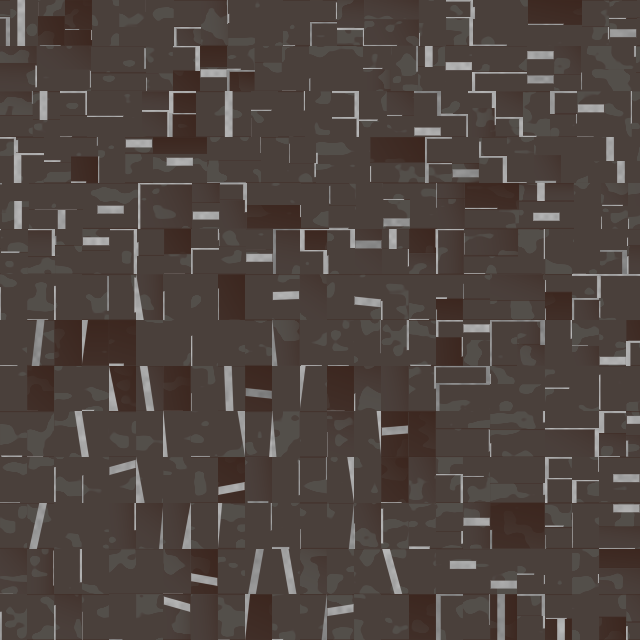
This pattern is drawn by a Shadertoy shader. Its source:

```glsl
// Draws a wall of dark brown tiles with pale slivers in the gaps and dull grey stains.

const vec3 TILE_BROWN = vec3(0.292, 0.250, 0.233);
const vec3 DEEP_BROWN = vec3(0.235, 0.150, 0.120);
const vec3 STAIN_GREY = vec3(0.328, 0.312, 0.294);
const vec3 PALE_GREY = vec3(0.68, 0.68, 0.68);
const vec2 GRID = vec2(23.5, 14.0);

struct Tile {
    vec2 pos;    // position from the lower left corner of the tile
    vec2 size;
    vec2 id;
    bool loose;  // belongs to the irregular top and right areas
};

float hash(vec2 p, float seed) {
    return fract(sin(dot(p, vec2(127.1, 311.7)) + seed * 74.7) * 43758.5);
}

float noise(vec2 p) {
    vec2 i = floor(p), f = fract(p);
    f = f * f * (3.0 - 2.0 * f);
    vec2 e = vec2(0.0, 1.0);
    return mix(mix(hash(i, 0.0), hash(i + e.yx, 0.0), f.x),
               mix(hash(i + e.xy, 0.0), hash(i + e.yy, 0.0), f.x), f.y);
}

float cover(float dist, float aa) {
    return smoothstep(aa, -aa, dist);
}

// Regular grid, with merged and split cells in the loose areas
Tile findTile(vec2 uv, vec2 grid) {
    vec2 size = 1.0 / grid;
    float row = floor(uv.y * grid.y);
    bool upper = row > 7.5;
    uv.x += upper ? size.x * hash(vec2(row, 3.0), 1.0) : 0.0;
    vec2 id = vec2(floor(uv.x * grid.x), row);
    bool loose = upper || id.x > 15.5;
    if (loose) {
        float pairStart = 2.0 * floor(id.x / 2.0);
        if (hash(vec2(pairStart, row), 2.0) < 0.45) {
            id.x = pairStart;
        }
    }
    vec2 pos = uv - id / grid;
    if (loose) {
        float pairStart = 2.0 * floor(id.x / 2.0);
        if (hash(vec2(pairStart, row), 2.0) < 0.45) size.x *= 2.0;
        if (hash(id, 3.0) < 0.7) {
            float cut = size.y * mix(0.35, 0.65, hash(id, 4.0));
            bool above = pos.y > cut;
            pos.y -= above ? cut : 0.0;
            size.y = above ? size.y - cut : cut;
            id += above ? vec2(0.37, 0.53) : vec2(0.0);
        }
    }
    return Tile(pos, size, id, loose);
}

// Signed distances of the pale shapes
float slantedBar(vec2 p, vec2 centre, float slope, vec2 halfSize) {
    vec2 d = p - centre;
    return max(abs(d.y - slope * d.x) - halfSize.y, abs(d.x) - halfSize.x);
}

float wedge(vec2 p, vec2 size, float width, bool flip) {
    float along = p.y / size.y;
    return p.x - width * (flip ? along : 1.0 - along);
}

float edgeLine(vec2 p, float span, float width, float start) {
    return max(p.x - width, abs(p.y - span * start) - span * 0.38);
}

float sliver(Tile t) {
    float kind = hash(t.id, 5.0), a = hash(t.id, 6.0), b = hash(t.id, 7.0);
    vec2 p = t.pos;
    p.x = a < 0.5 ? p.x : t.size.x - p.x;
    vec2 centre = t.size * vec2(0.5, mix(0.2, 0.8, b));
    float slope = t.loose ? 0.0 : (b - 0.5) * 0.6;
    if (kind < 0.08) return slantedBar(p, centre, slope, vec2(0.0205, 0.0062));
    if (kind < 0.12) return slantedBar(p.yx, t.size.yx * vec2(0.5, 0.4), slope, vec2(0.04, 0.006));
    if (kind < 0.26) {
        if (!t.loose) return wedge(p, t.size, mix(0.005, 0.015, b), a > 0.25 && a < 0.75);
        return min(p.x - mix(0.002, 0.008, b), t.size.y - p.y - 0.0025);
    }
    if (kind < 0.50) return edgeLine(p, t.size.y, mix(0.0008, 0.003, b), a);
    if (kind < 0.66) return edgeLine(p.yx, t.size.x, mix(0.0008, 0.0035, b * b), a);
    return 1.0;
}

void mainImage(out vec4 fragColor, in vec2 fragCoord) {
    vec2 uv = fragCoord / iResolution.xy;
    float aa = 0.7 / iResolution.y;
    Tile t = findTile(uv, GRID);
    vec2 rim = min(t.pos, t.size - t.pos);
    float inside = cover(-min(rim.x, rim.y), aa);

    // Deep recesses fade across the tile
    float depth = hash(t.id, 8.0);
    float fade = mix(t.pos.x / t.size.x, t.pos.y / t.size.y, hash(t.id, 9.0));
    float recess = depth < 0.08 ? 0.65 + 0.35 * fade : (depth < 0.24 ? 0.5 * fade * fade : 0.0);
    vec3 color = mix(TILE_BROWN, DEEP_BROWN, recess * inside);

    // Stains are cut off at the tile borders
    vec2 stainPos = uv * vec2(27.0, 36.0) + 19.0 * hash(t.id, 10.0);
    float stain = 0.65 * noise(stainPos) + 0.35 * noise(stainPos * 2.3);
    color = mix(color, STAIN_GREY, smoothstep(0.67, 0.70, stain) * inside * (1.0 - recess) * 0.95);

    // Thin shaded seams on some tiles
    float seam = cover(rim.y - 0.0012, aa) * step(0.6, hash(t.id, 11.0));
    color = mix(color, DEEP_BROWN, seam * 0.45);

    // Pale slivers with a faint mottling
    float mottling = noise(uv * 130.0) - 0.5;
    float tone = 1.0 - 0.25 * pow(hash(t.id, 12.0), 3.0);
    vec3 pale = PALE_GREY * tone + 0.09 * mottling;
    color = mix(color, pale, cover(sliver(t), aa));
    fragColor = vec4(color, 1.0);
}
```
